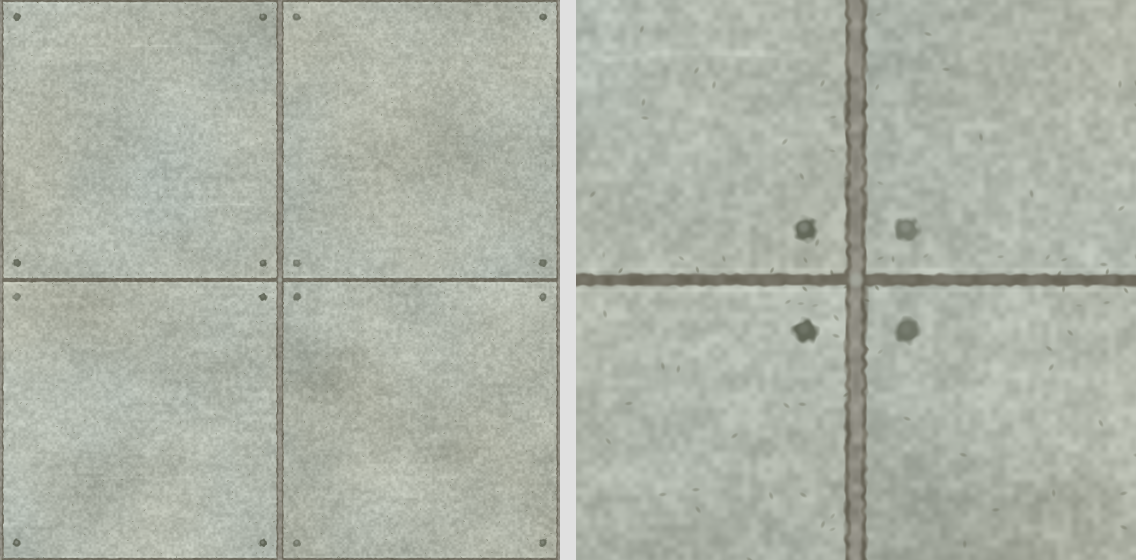
Left, the full canvas; right, a detail of the centre.
This texture is drawn by a three.js fragment shader. Its source:

```glsl
// Four concrete panels, two across and two down, with a screw in every corner.
// Layered value noise gives clouds, streaks and grain; distances to the panel
// edges place the seams and screws, and hashed cells scatter pits and chips.
varying vec2 vUv;

const float PANELS = 2.0;
const vec2 SEAM_HALF = vec2(0.0062, 0.0034); // vertical, horizontal
const float SCREW_INSET = 0.0303;
const float SCREW_RADIUS = 0.0068;
const vec3 CONCRETE = vec3(0.690, 0.712, 0.668);
const vec3 SEAM_DARK = vec3(0.37, 0.355, 0.30);
const vec3 SEAM_GREY = vec3(0.56, 0.55, 0.51);
const vec3 SCREW_DARK = vec3(0.32, 0.34, 0.28);
const vec3 PIT_DARK = vec3(0.43, 0.44, 0.37);

float hash(vec2 p) {
  vec3 q = fract(p.xyx * 0.1031);
  q += dot(q, q.yzx + 33.33);
  return fract((q.x + q.y) * q.z);
}

float noise(vec2 p) {
  vec2 i = floor(p), f = fract(p);
  f = f * f * (3.0 - 2.0 * f);
  float low = mix(hash(i), hash(i + vec2(1.0, 0.0)), f.x);
  float high = mix(hash(i + vec2(0.0, 1.0)), hash(i + 1.0), f.x);
  return mix(low, high, f.y);
}

float fbm(vec2 p) {
  float sum = 0.0, weight = 0.53;
  for (int i = 0; i < 4; i++) {
    sum += weight * noise(p);
    p = p * 2.03 + 17.1;
    weight *= 0.5;
  }
  return sum;
}

// Coverage of a disc, softened at its rim
float disc(float dist, float radius, float soft) {
  return 1.0 - smoothstep(radius - soft, radius + soft, dist);
}

// Ragged soft patch, 1 inside
float stain(vec2 p, vec2 centre, vec2 size) {
  vec2 d = (p - centre) / size;
  d += 1.1 * (vec2(fbm(p * 19.0), fbm(p * 19.0 + 40.0)) - 0.5);
  return 1.0 - smoothstep(0.45, 1.15, length(d));
}

// Thin horizontal scuff, broken up by noise
float scuff(vec2 p, vec2 centre, float halfLength) {
  float wave = (noise(vec2(p.x * 25.0, centre.y * 90.0)) - 0.5) * 0.006;
  float line = 1.0 - smoothstep(0.0008, 0.0032, abs(p.y - centre.y + wave));
  float span = 1.0 - smoothstep(0.75, 1.0, abs(p.x - centre.x) / halfLength);
  return line * span * smoothstep(0.2, 0.65, noise(p * 45.0));
}

// Sparse elongated pits, at most one in each cell
float pits(vec2 p, float cells, float chance) {
  vec2 id = floor(p * cells);
  vec2 jitter = vec2(hash(id + 3.7), hash(id + 9.2)) - 0.5;
  vec2 d = fract(p * cells) - 0.5 - 0.4 * jitter;
  float angle = 6.283 * hash(id + 21.4);
  float c = cos(angle), s = sin(angle);
  d = vec2(c * d.x + s * d.y, 2.0 * (c * d.y - s * d.x));
  return step(hash(id), chance) * disc(length(d), 0.18, 0.12);
}

vec3 concrete(vec2 p, vec2 panelId, float edgeDist) {
  vec2 q = p + panelId * 7.3;
  float clouds = fbm(q * vec2(6.0, 8.0));
  float streaks = noise(q * vec2(13.0, 95.0)) - 0.5;
  float grain = 0.6 * noise(p * 230.0) + 0.4 * noise(p * 125.0 + 50.0) - 0.5;
  float tone = (clouds - 0.5) * 0.13 + grain * 0.15;
  tone += streaks * 0.045 * smoothstep(0.35, 0.65, fbm(q * 7.0 + 30.0));

  // Damp patches, pale area and scuffs
  tone -= 0.050 * stain(p, vec2(0.82, 0.185), vec2(0.065, 0.036));
  tone -= 0.035 * stain(p, vec2(0.62, 0.32), vec2(0.13, 0.05));
  tone -= 0.030 * stain(p, vec2(0.41, 0.31), vec2(0.11, 0.04));
  tone -= 0.032 * stain(p, vec2(0.22, 0.16), vec2(0.12, 0.06));
  tone -= 0.025 * stain(p, vec2(0.72, 0.73), vec2(0.19, 0.08));
  tone += 0.030 * stain(p, vec2(0.91, 0.88), vec2(0.13, 0.12));
  tone += 0.045 * scuff(p, vec2(0.30, 0.634), 0.20);
  tone += 0.035 * scuff(p, vec2(0.33, 0.918), 0.14);
  tone += 0.030 * scuff(p, vec2(0.22, 0.145), 0.09);

  float tint = fbm(q * 4.0 + 80.0) - 0.5;
  vec3 colour = CONCRETE + tone + tint * vec3(0.035, 0.0, -0.035);
  float nearEdge = 1.0 - smoothstep(0.006, 0.022, edgeDist);
  float wear = 0.42 * pits(p, 95.0, 0.045) + 0.6 * nearEdge * pits(p + 5.0, 110.0, 0.17);
  return mix(colour, PIT_DARK, min(wear, 1.0));
}

void main() {
  vec2 panel = fract(vUv * PANELS);
  vec2 edge = (0.5 - abs(panel - 0.5)) / PANELS; // distance to nearest seams
  vec3 colour = concrete(vUv, floor(vUv * PANELS), min(edge.x, edge.y));

  // Screws: dark rims, with hashed wear and paler centres
  vec2 screwId = floor(vUv * PANELS * 2.0);
  vec2 d = sign(0.5 - panel) * (edge - SCREW_INSET);
  float dist = length(d) + (noise(vUv * 280.0) - 0.5) * 0.003;
  float head = disc(dist, SCREW_RADIUS, 0.0018);
  float core = disc(length(d - vec2(-0.0008, 0.0012)), 0.0028, 0.0018);
  colour = mix(colour, SCREW_DARK, head * mix(0.55, 0.9, hash(screwId + 4.0)));
  colour = mix(colour, CONCRETE * 0.86, core * mix(0.15, 0.75, hash(screwId + 12.0)));

  // Seams: narrow dark rows, then grey columns with dark lips
  vec2 ragged = edge + (noise(vUv * 240.0 + 11.0) - 0.5) * vec2(0.0022, 0.0014);
  vec2 seam = 1.0 - smoothstep(SEAM_HALF - 0.0011, SEAM_HALF + 0.0011, ragged);
  float dirt = noise(vUv * 210.0 + 70.0);
  colour += 0.035 * disc(abs(edge.y - 0.0062), 0.001, 0.0012);
  colour = mix(colour, mix(SEAM_DARK, SEAM_GREY, 0.45 * dirt), seam.y * 0.92);
  float lip = smoothstep(0.0022, 0.0048, ragged.x);
  vec3 column = mix(SEAM_GREY, SEAM_DARK + 0.04, lip * 0.85) + (dirt - 0.5) * 0.13;
  colour = mix(colour, column, seam.x * 0.94);
  colour = mix(colour, CONCRETE * 0.94, 0.7 * disc(length(vUv - 0.5), 0.004, 0.002));
  gl_FragColor = vec4(colour, 1.0);
}
```
